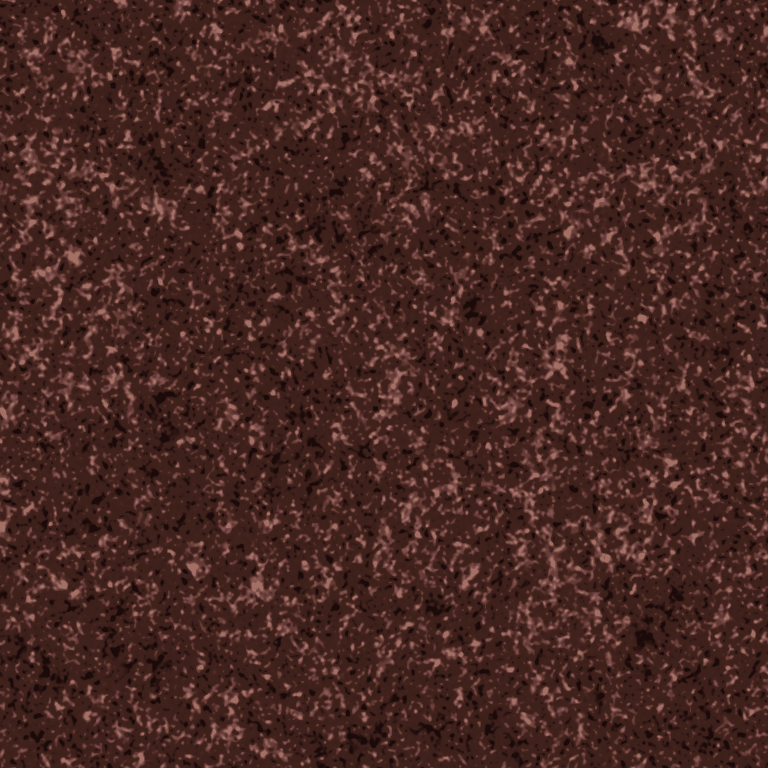
Give the GLSL for this texture, as a Shadertoy shader.

```glsl
const vec3 CREVICE = vec3(0.11, 0.04, 0.04);
const vec3 SHADOW = vec3(0.17, 0.08, 0.07);
const vec3 GROUND = vec3(0.25, 0.13, 0.11);
const vec3 FIBRE = vec3(0.38, 0.22, 0.20);
const vec3 CREST = vec3(0.47, 0.30, 0.29);
const vec3 GLINT = vec3(0.61, 0.42, 0.37);

// Four random values per cell
vec4 hash4(vec2 cell, float seed) {
    vec4 p = fract((cell.xyxy + seed) * vec4(0.1031, 0.1030, 0.0973, 0.1099));
    p += dot(p, p.wzxy + 33.33);
    return fract((p.xxyz + p.yzzw) * p.zywx);
}

mat2 rotation(float angle) {
    float c = cos(angle), s = sin(angle);
    return mat2(c, -s, s, c);
}

// Soft curved strokes, one per cell, light or dark; scaled to unit variance.
// size is the half width and half length in cells, spread the largest tilt.
float flecks(vec2 uv, float cells, vec2 size, float spread, float seed) {
    vec2 p = uv * cells;
    vec2 home = floor(p);
    float sum = 0.0;
    for (int y = -1; y <= 1; y++) {
        for (int x = -1; x <= 1; x++) {
            vec2 cell = home + vec2(x, y);
            vec4 rnd = hash4(cell, seed);
            float tilt = (rnd.z * 2.0 - 1.0) * spread;
            vec2 d = rotation(tilt) * (p - cell - rnd.xy);
            float bend = fract(rnd.z * 17.0) - 0.5;
            d.x += bend * d.y * d.y;
            d /= size;
            sum += (rnd.w * 2.0 - 1.0) * exp(-dot(d, d));
        }
    }
    return sum * sqrt(6.0 / (3.14159 * size.x * size.y));
}

// Relief height, close to a normal distribution
float relief(vec2 uv) {
    float strokes = flecks(uv, 74.0, vec2(0.22, 0.52), 1.3, 11.0)
                  + flecks(uv, 91.0, vec2(0.25, 0.50), 1.5, 47.0);
    float grain = flecks(uv, 160.0, vec2(0.36, 0.46), 1.5, 83.0);
    float clumps = flecks(uv, 30.0, vec2(0.28, 0.56), 0.6, 129.0);
    float drift = flecks(uv, 9.0, vec2(0.45, 0.55), 0.5, 171.0);
    return strokes * 0.54 + grain * 0.52 + clumps * 0.30 + drift * 0.16;
}

// Colour ramp from deep crevices to bright fibre tips
vec3 fibreColor(float height) {
    vec3 color = mix(CREVICE, SHADOW, smoothstep(-2.2, -1.55, height));
    color = mix(color, GROUND, smoothstep(-1.55, -0.9, height));
    color = mix(color, FIBRE, smoothstep(0.35, 1.05, height));
    color = mix(color, CREST, smoothstep(1.05, 1.7, height));
    return mix(color, GLINT, smoothstep(1.7, 2.4, height));
}

void mainImage(out vec4 fragColor, in vec2 fragCoord) {
    vec2 uv = fragCoord / iResolution.y;
    float height = relief(uv);
    // Faint tone variation inside the flat ground
    float shade = 1.0 + 0.05 * clamp(height, -1.0, 1.0);
    fragColor = vec4(fibreColor(height) * shade, 1.0);
}
```
